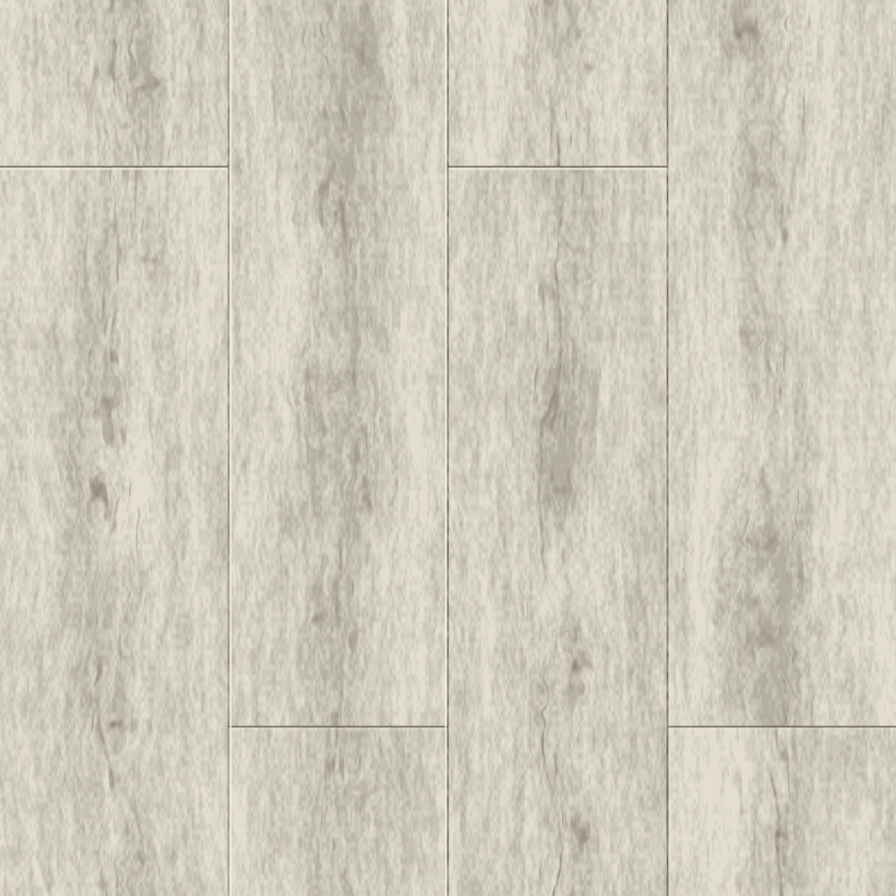
Write a Shadertoy shader that draws this texture.

```glsl
// Pale grey oak floor: four staggered columns of long planks with bevelled seams.
// Each plank gets stretched noise for fibres, a shaded heart, hairline cracks and
// hashed knots that bend the grain around them.

const float COLUMNS = 4.0;
const float SEAM_SHIFT = 0.005;           // unevenness of the plank widths
const float JOINT_EVEN = 0.814;           // height of the end joints
const float JOINT_ODD = 0.189;
const float LINE_HALF = 0.0009;           // half width of a seam line
const float BEVEL_GAP = 0.0025;           // dark line to light edge
const int KNOTS = 6;                      // knots per plank
const float BROAD = 1.35;                 // strength of cloudy streaks
const float STREAK = 1.0;                 // strength of medium streaks
const float FIBRE = 1.7;                  // strength of fine fibres
const float FLECK = 1.8;                  // strength of the finest grain
const vec3 LIGHT = vec3(0.86, 0.84, 0.79);
const vec3 MID = vec3(0.81, 0.79, 0.74);
const vec3 DARK = vec3(0.75, 0.73, 0.68);
const vec3 DEEP = vec3(0.53, 0.50, 0.45);
const vec3 SEAM_DARK = vec3(0.38, 0.35, 0.31);
const vec3 SEAM_LIGHT = vec3(0.96, 0.94, 0.89);

float hash(vec2 p) {
    return fract(sin(dot(p, vec2(127.1, 311.7))) * 43758.5453);
}

// Value noise, centred on zero
float noise(vec2 p) {
    vec2 i = floor(p), f = fract(p);
    f = f * f * (3.0 - 2.0 * f);
    float low = mix(hash(i), hash(i + vec2(1, 0)), f.x);
    float high = mix(hash(i + vec2(0, 1)), hash(i + vec2(1, 1)), f.x);
    return mix(low, high, f.y) - 0.5;
}

float fbm(vec2 p) {
    float sum = 0.0, amp = 1.0;
    for (int i = 0; i < 3; i++) {
        sum += amp * noise(p);
        p = p * 2.03 + 17.3;
        amp *= 0.55;
    }
    return sum;
}

float line(float d, float aa) {
    return 1.0 - smoothstep(LINE_HALF - aa, LINE_HALF + aa, abs(d));
}

// Wood colour; p.x runs across the plank from its middle, p.y along it
vec3 wood(vec2 p, float seed) {
    vec2 shift = vec2(seed * 13.7, seed * 7.3);
    float x = p.x + 0.025 * noise(vec2(seed, p.y * 5.0) + shift)
            + 0.006 * noise(vec2(p.x * 20.0, p.y * 22.0) + shift);
    float mark = 0.0, rings = 0.0, halo = 0.0;
    float rough = 0.55 + 1.3 * (noise(p * vec2(190.0, 110.0) + shift) + 0.4);

    // Knots: ragged core, soft halo and arched growth rings
    for (int k = 0; k < KNOTS; k++) {
        vec2 id = vec2(float(k) + 3.1, seed + 5.7);
        vec2 centre = vec2((hash(id) - 0.5) * 0.08,
                           (float(k) + 0.15 + 0.7 * hash(id + 9.2)) / float(KNOTS));
        float size = mix(0.004, 0.012, hash(id + 4.6));
        vec2 d = (p - centre) / size;
        d += 2.2 * vec2(noise(p * 80.0 + shift), noise(p * 60.0 - shift));
        float lean = mix(-0.6, 0.6, hash(id + 6.3));
        vec2 c = vec2(d.x + lean * d.y, d.y * mix(0.5, 1.1, hash(id + 1.9)));
        float core = exp(-dot(c, c));
        float around = exp(-dot(d * vec2(0.3, 0.12), d * vec2(0.3, 0.12)));
        x -= 0.45 * (p.x - centre.x) * around;
        mark += 0.5 * core * rough * (0.35 + hash(id + 2.8));
        halo += around * (0.4 + 0.9 * hash(id + 7.7));
        rings += around * sin(6.0 * length(d * vec2(0.9, 0.25)) + 4.0 * noise(p * 40.0));
    }

    // Fibres from cloudy streaks down to flecks, then the darker heart
    float tone = BROAD * fbm(vec2(x * 20.0, p.y * 2.8) + shift);
    tone += STREAK * fbm(vec2(x * 80.0, p.y * 7.0) + shift);
    tone += FIBRE * noise(vec2(x * 230.0, p.y * 42.0) + shift);
    tone += FLECK * noise(vec2(p.x * 400.0, p.y * 170.0) + shift);
    float heart = exp(-x * x / 0.0014);
    float patchy = smoothstep(-0.3, 0.3, noise(vec2(2.0, p.y * 6.0) + shift));
    tone += 0.58 - 1.25 * heart * patchy - 0.6 * min(halo, 1.3) + 0.42 * rings;
    tone += 0.3 * (hash(vec2(seed, 8.4)) - 0.5);

    // Broken hairline cracks along the heart
    float path = x - 0.03 * noise(vec2(9.0, p.y * 9.0) + shift);
    float crack = exp(-path * path / 0.000004) * rough;
    mark += 0.45 * crack * smoothstep(0.02, 0.3, noise(vec2(4.0, p.y * 11.0) + shift));

    // Short dark pores, densest near the heart
    float pores = noise(vec2(x * 210.0, p.y * 34.0) + shift + 31.0);
    mark += 0.35 * smoothstep(0.24, 0.46, pores) * (0.25 + heart);

    vec3 colour = mix(MID, LIGHT, clamp(tone, 0.0, 1.6));
    colour = mix(colour, DARK, clamp(-tone, 0.0, 1.8));
    return mix(colour, DEEP, clamp(mark, 0.0, 0.85));
}

void mainImage(out vec4 fragColor, in vec2 fragCoord) {
    vec2 uv = fragCoord / iResolution.xy;
    float aa = 1.0 / iResolution.y;

    // Plank lookup
    float u = COLUMNS * (uv.x - SEAM_SHIFT * sin(6.2832 * uv.x));
    float column = floor(u);
    float odd = mod(column, 2.0);
    float along = uv.y - mix(JOINT_EVEN, JOINT_ODD, odd);
    float seed = column + COLUMNS * (floor(along) + 2.0);
    vec2 p = vec2((fract(u) - 0.5) / COLUMNS, fract(along));
    vec3 colour = wood(p, seed);

    // End joints: dark gap with a light edge below
    colour = mix(colour, SEAM_LIGHT, line(along + BEVEL_GAP, aa) * mix(0.9, 0.3, odd));
    colour = mix(colour, SEAM_DARK, line(along, aa) * 0.8);

    // Long seams: light edge on alternating sides, ragged dark gap
    float seam = floor(u + 0.5);
    float across = (u - seam) / COLUMNS;
    float inner = step(0.5, seam) * step(seam, COLUMNS - 0.5);
    float side = mod(seam, 2.0) * 2.0 - 1.0;
    float ragged = 0.7 + 0.5 * noise(vec2(seam * 5.0, uv.y * 130.0));
    ragged *= seam < 1.5 ? 0.65 : 1.0;
    float edge = seam < 2.5 ? 0.95 : 0.2;
    colour = mix(colour, SEAM_LIGHT, line(across - side * BEVEL_GAP, aa) * edge * inner);
    colour = mix(colour, SEAM_DARK, line(across, aa) * ragged * inner);

    fragColor = vec4(clamp(colour, 0.0, 1.0), 1.0);
}
```
